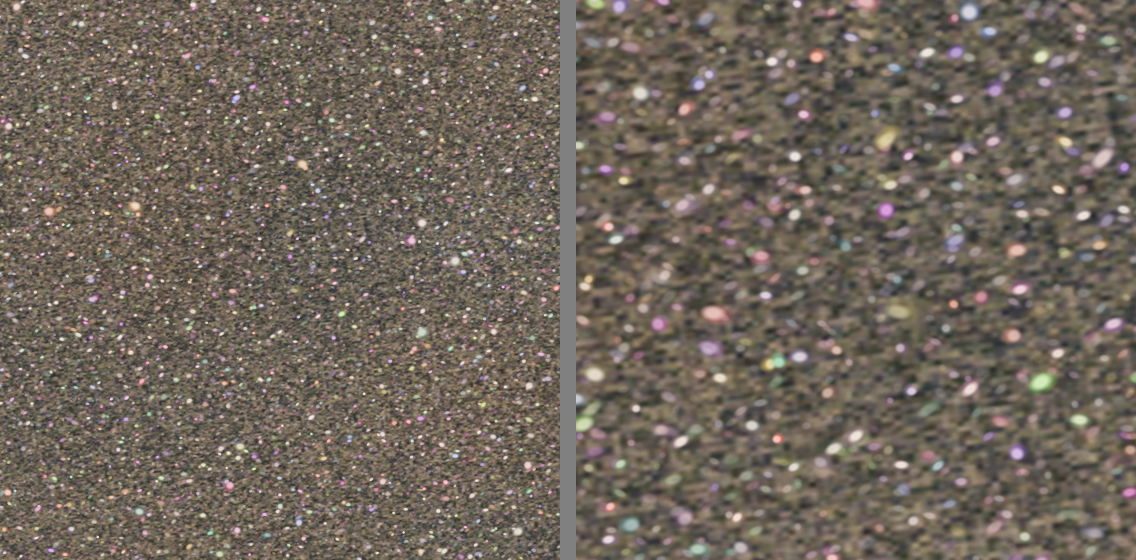
Left: the whole. Right: its middle third, enlarged.
Reproduce this texture procedurally as a Shadertoy shader.

```glsl
const vec3 BASE_COLOR = vec3(0.405, 0.370, 0.322);
const vec3 FLAKE_WHITE = vec3(0.97, 0.93, 0.89);
const vec3 TINT_MEAN = vec3(0.70, 0.56, 0.62);
const float TINT_SPREAD = 0.36;
const vec2 COARSE_GRAIN = vec2(150.0, 245.0);
const vec2 FINE_GRAIN = vec2(250.0, 340.0);
const float GRAIN_CONTRAST = 1.25;
const float CHROMA_GRAIN = 0.07;
const float CLOUD_SCALE = 3.5;
const float CLOUD_CONTRAST = 0.10;
const float TILT = 0.14;
const float TILT_SPREAD = 1.3;
const float TAU = 6.28319;

vec3 hash3(vec3 p) {
    p = fract(p * vec3(0.1031, 0.1030, 0.0973));
    p += dot(p, p.yxz + 33.33);
    return fract((p.xxy + p.yxx) * p.zyx);
}

// Smooth value noise with three independent channels
vec3 noise3(vec2 p, float seed) {
    vec2 cell = floor(p);
    vec2 f = fract(p);
    f = f * f * (3.0 - 2.0 * f);
    vec3 low = mix(hash3(vec3(cell, seed)), hash3(vec3(cell + vec2(1, 0), seed)), f.x);
    vec3 high = mix(hash3(vec3(cell + vec2(0, 1), seed)), hash3(vec3(cell + 1.0, seed)), f.x);
    return mix(low, high, f.y);
}

vec2 rotate(vec2 p, float angle) {
    float c = cos(angle), s = sin(angle);
    return vec2(c * p.x + s * p.y, c * p.y - s * p.x);
}

// Scatter of elliptical flakes: white core over an offset tinted fringe
vec3 addFlakes(vec3 color, vec2 uv, float grid, float chance, vec2 radii,
               vec2 strengths, float maxStretch, float seed) {
    vec2 home = floor(uv * grid);
    for (int y = -1; y <= 1; y++) {
        for (int x = -1; x <= 1; x++) {
            vec2 cell = home + vec2(x, y);
            vec3 place = hash3(vec3(cell, seed));
            if (place.z > chance) continue;
            vec3 shape = hash3(vec3(cell, seed + 17.0));
            vec3 shade = hash3(vec3(cell, seed + 41.0));

            float radius = mix(radii.x, radii.y, shape.x * shape.x);
            float stretch = mix(1.0, maxStretch, shape.z);
            float strength = mix(strengths.x, strengths.y, shade.x);
            vec2 d = uv - (cell + place.xy) / grid;
            d = rotate(d, TILT + (shape.y - 0.5) * TILT_SPREAD);
            d /= radius * vec2(stretch, 1.0);

            vec2 fringeShift = 0.7 * (hash3(vec3(cell, seed + 67.0)).xy - 0.5);
            float fringe = 1.0 - smoothstep(0.5, 1.7, length(d - fringeShift));
            float core = 1.0 - smoothstep(0.4, 1.2, length(d));

            vec3 hue = cos(TAU * (shade.y + vec3(0.0, 0.33, 0.67)));
            vec3 tint = TINT_MEAN + TINT_SPREAD * shade.z * hue;
            vec3 coreColor = mix(FLAKE_WHITE, tint, 0.35 * shade.z);
            color = mix(color, tint, 0.6 * fringe * strength);
            color = mix(color, coreColor, core * strength);
        }
    }
    return color;
}

void mainImage(out vec4 fragColor, in vec2 fragCoord) {
    vec2 uv = fragCoord / iResolution.y;

    // Fine streaky grain with faint colour speckle
    vec2 q = rotate(uv + 1.0, TILT);
    vec3 coarse = noise3(q * COARSE_GRAIN, 3.0);
    vec3 fine = noise3(q * FINE_GRAIN, 5.0);
    float grain = 0.6 * coarse.x + 0.4 * fine.x - 0.5;
    vec3 color = BASE_COLOR * (1.0 + GRAIN_CONTRAST * grain);
    color += CHROMA_GRAIN * (coarse - coarse.x) * vec3(1.0, 0.6, 1.0);

    // Broad drifts of brightness and warmth
    vec3 cloud = noise3(uv * CLOUD_SCALE, 9.0) - 0.5;
    color *= 1.0 + CLOUD_CONTRAST * cloud.x;
    color += 0.03 * cloud.y * vec3(1.0, 0.0, -0.6);

    // Dim specks, common sparkles, then rare large glints
    color = addFlakes(color, uv, 95.0, 0.45, vec2(0.0021, 0.0034), vec2(0.08, 0.42), 2.0, 11.0);
    color = addFlakes(color, uv, 42.0, 0.64, vec2(0.0025, 0.0046), vec2(0.45, 1.0), 1.8, 23.0);
    color = addFlakes(color, uv, 12.0, 0.30, vec2(0.0046, 0.0085), vec2(0.85, 1.0), 1.35, 31.0);

    fragColor = vec4(clamp(color, 0.0, 1.0), 1.0);
}
```
